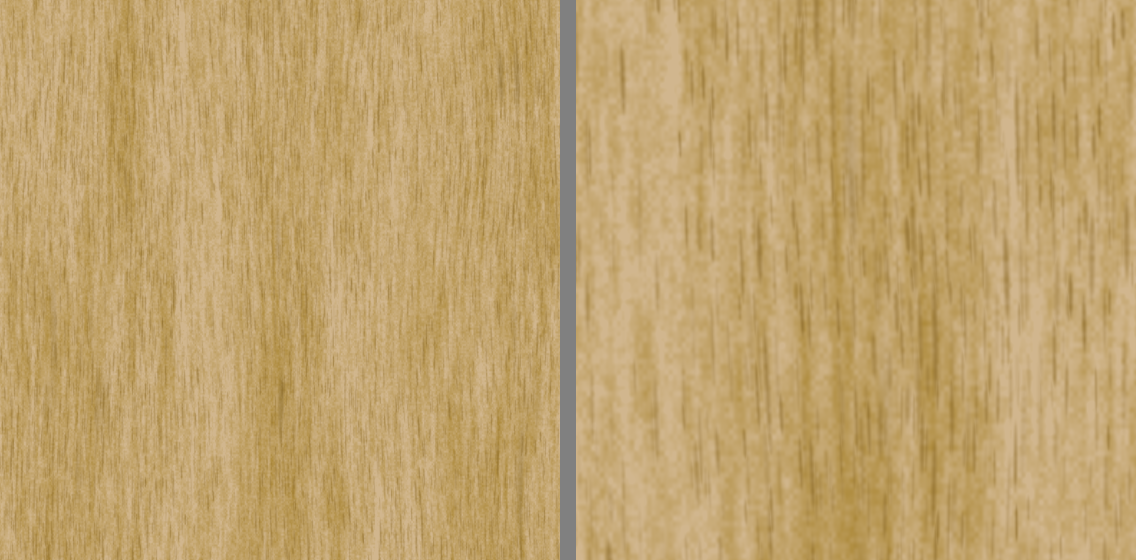
Left: the whole. Right: its middle third, enlarged.
Reproduce this texture procedurally as a WebGL 2 fragment shader.

```glsl
#version 300 es
precision highp float;

#define BAND_WIDTH 0.38
#define BAND_CONTRAST 0.20
#define STREAK_CONTRAST 0.55
#define FIBRE_CONTRAST 0.95
#define GRAIN_CONTRAST 0.70
#define PORE_LAYERS 4
#define PORE_COLUMNS 92.0
#define PORE_ROWS 15.0
#define PORE_STRENGTH 0.62
#define STAIN_STRENGTH 0.50
#define BASE_TONE 0.635

uniform vec2 u_resolution;
out vec4 fragColor;

const float TAU = 6.2831853;
const vec3 AMBER = vec3(0.699, 0.566, 0.275);
const vec3 CREAM = vec3(0.810, 0.702, 0.530);
const vec3 PORE_BROWN = vec3(0.56, 0.43, 0.18);
const vec3 STAIN_OLIVE = vec3(0.50, 0.39, 0.17);

float hash(vec2 p) {
    vec3 q = fract(vec3(p.xyx) * 0.1031);
    q += dot(q, q.yzx + 33.33);
    return fract((q.x + q.y) * q.z);
}

// Smooth value noise, 0 to 1
float noise(vec2 p) {
    vec2 cell = floor(p), f = fract(p);
    f = f * f * (3.0 - 2.0 * f);
    float low = mix(hash(cell), hash(cell + vec2(1, 0)), f.x);
    float high = mix(hash(cell + vec2(0, 1)), hash(cell + vec2(1, 1)), f.x);
    return mix(low, high, f.y);
}

// Slight sideways wander of the fibres
vec2 wander(vec2 p) {
    float shift = 0.004 * sin(5.0 * p.y + 8.0 * p.x)
                + 0.002 * sin(12.0 * p.y - 15.0 * p.x + 1.7)
                + 0.006 * (noise(p * vec2(9.0, 4.0) + 40.0) - 0.5);
    return vec2(p.x + shift, p.y);
}

// Broad growth bands, -1 pale to 1 dark
float growthBands(vec2 p) {
    float x = p.x + 0.05 * (noise(p * vec2(4.0, 2.5) + 7.0) - 0.5);
    float wave = 0.6 * cos(TAU * (x - 0.15) / BAND_WIDTH);
    wave += 0.25 * sin(TAU * x * 4.3 + 1.5 * p.y);
    return wave + 0.9 * (noise(p * vec2(7.0, 2.2) + 19.0) - 0.5);
}

// One layer of tapered vertical dashes, one per cell at most
float poreLayer(vec2 p, vec2 scale, float density, float seed) {
    vec2 q = p * scale + seed * vec2(17.37, 9.71) + 50.0;
    float column = floor(q.x);
    q.y += 20.0 * hash(vec2(column, seed + 3.0));
    vec2 cell = floor(q), f = fract(q);
    float pick = hash(cell + seed * 31.0);
    float size = hash(cell + seed * 31.0 + 71.0);
    float place = hash(cell + seed * 31.0 + 137.0);
    float along = (f.y - 0.5) / mix(0.2, 0.49, size);
    float taper = max(1.0 - along * along, 0.0);
    float lean = (pick - 0.3) * 0.2 * along;
    float across = abs(f.x - mix(0.36, 0.64, place) - lean);
    float halfWidth = mix(0.09, 0.16, place) * sqrt(taper);
    float soft = 0.12 + 0.5 * scale.x / u_resolution.x;
    float dash = 1.0 - smoothstep(halfWidth - soft, halfWidth + soft, across);
    float present = 1.0 - smoothstep(density - 0.12, density + 0.12, pick);
    return dash * smoothstep(0.0, 0.8, taper) * present * mix(0.3, 1.0, fract(size * 7.0));
}

void main() {
    vec2 uv = gl_FragCoord.xy / u_resolution;
    vec2 p = wander(uv);
    float band = growthBands(p);

    // Tone from broad bands down to single fibres
    float streak = 0.6 * noise(p * vec2(30.0, 2.6)) + 0.4 * noise(p * vec2(64.0, 5.0) + 11.0);
    float fibre = 0.5 * noise(p * vec2(130.0, 9.0) + 23.0) + 0.5 * noise(p * vec2(230.0, 24.0) + 5.0);
    float grain = 0.45 * noise(uv * vec2(200.0, 150.0)) + 0.55 * noise(uv * vec2(390.0, 310.0) + 61.0);
    float tone = BASE_TONE - BAND_CONTRAST * band
               + STREAK_CONTRAST * (streak - 0.5)
               + FIBRE_CONTRAST * (fibre - 0.5)
               + GRAIN_CONTRAST * (grain - 0.5);

    // Open pores, gathered in the darker bands
    float density = clamp(0.40 + 0.24 * band + 0.4 * (noise(p * vec2(11.0, 4.0) + 83.0) - 0.5), 0.08, 0.8);
    float pores = 0.0;
    for (int i = 0; i < PORE_LAYERS; i++) {
        float k = float(i);
        vec2 scale = vec2(PORE_COLUMNS, PORE_ROWS) * vec2(1.0 + 0.17 * k, 0.75 + 0.3 * k);
        pores = max(pores, poreLayer(p, scale, density, k + 1.0));
    }
    pores *= mix(1.25, 0.45, fibre) * mix(1.2, 0.8, grain);

    // Rare long stains inside the dark bands
    float stain = smoothstep(0.66, 0.97, noise(p * vec2(62.0, 7.0) + 97.0))
                * smoothstep(0.25, 0.9, band);

    vec3 colour = mix(AMBER, CREAM, clamp(tone, -0.4, 1.1));
    colour = mix(colour, PORE_BROWN, PORE_STRENGTH * pores);
    colour = mix(colour, STAIN_OLIVE, STAIN_STRENGTH * stain);
    fragColor = vec4(colour, 1.0);
}
```
